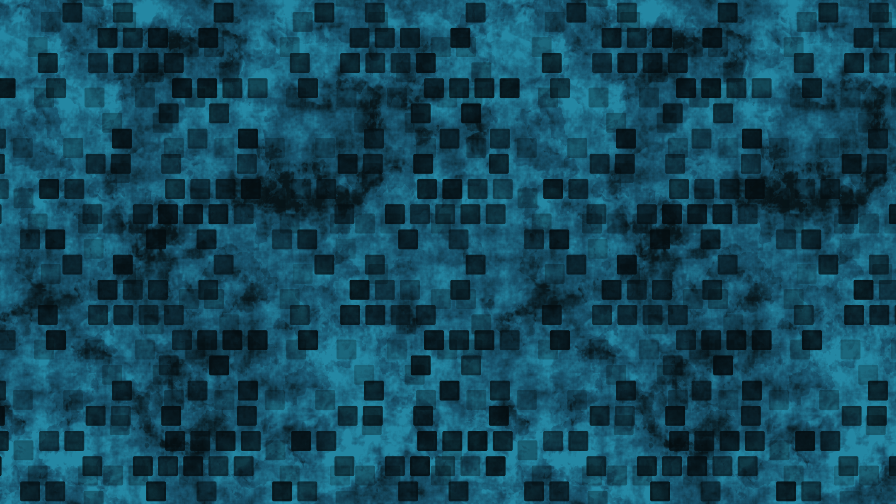
Write a Shadertoy shader that draws this background.

```glsl
// Weathered teal wall with loose rows of dark rounded squares.
// Tiling noise gives stains, scratches and grain; each row of squares is a
// shifted grid, filled by hash, repeating every TILE cells with varied wear.

const float ROWS = 20.0;          // rows of squares over the canvas height
const float TILE = 10.0;          // cells before the square layout repeats
const float HALF_SIZE = 0.395;    // half side of a square, in cells
const float CORNER = 0.07;        // corner radius, in cells
const float RIM = 0.07;           // width of the darker rim, in cells
const float FILL = 0.43;          // share of cells that hold a square
const float GHOST_FILL = 0.22;    // share of cells with a faded square
const float GHOST_STRENGTH = 0.4;
const float BASE_TONE = 0.69;
const vec2 CLOUD_CENTER = vec2(0.32, 0.56);

const vec3 SHADOW = vec3(0.03, 0.09, 0.11);
const vec3 TEAL = vec3(0.09, 0.32, 0.42);
const vec3 LIGHT = vec3(0.14, 0.53, 0.64);
const vec3 INK = vec3(0.014, 0.045, 0.058);

float hash(vec2 p) {
    return fract(sin(dot(p, vec2(12.9898, 78.233))) * 43758.5453);
}

// Value noise that tiles after one canvas height
float noise(vec2 p, vec2 freq) {
    p *= freq;
    vec2 i = floor(p), f = fract(p);
    f = f * f * (3.0 - 2.0 * f);
    vec2 a = mod(i, freq), b = mod(i + 1.0, freq), seed = freq * 1.7;
    return mix(mix(hash(a + seed), hash(vec2(b.x, a.y) + seed), f.x),
               mix(hash(vec2(a.x, b.y) + seed), hash(b + seed), f.x), f.y);
}

float fbm(vec2 p, vec2 freq) {
    float sum = 0.0, total = 0.0, weight = 1.0;
    for (int i = 0; i < 5; i++) {
        sum += weight * noise(p, freq);
        total += weight;
        weight *= 0.62;
        freq *= 2.0;
    }
    return sum / total;
}

// Brightness of the worn wall, 0 to 1
float wallTone(vec2 p) {
    vec2 warp = vec2(fbm(p, vec2(9.0)), fbm(p, vec2(11.0))) - 0.5;
    float broad = fbm(p, vec2(5.0)) - 0.5;
    float fine = fbm(p, vec2(37.0)) - 0.5;
    float stain = smoothstep(0.49, 0.55, fbm(p + 0.08 * warp, vec2(7.0, 8.0)));
    float chips = smoothstep(0.58, 0.63, fbm(p + 0.03 * warp, vec2(19.0, 17.0)));
    float streaks = fbm(p, vec2(41.0, 5.0)) + fbm(p, vec2(6.0, 43.0)) - 1.0;
    float grain = noise(p, vec2(190.0)) - 0.5;
    vec2 wave = cos(6.28318 * (p - CLOUD_CENTER));
    float cloud = 0.5 * wave.x * wave.y + 0.5 * wave.y;
    return BASE_TONE + 1.25 * broad + 0.75 * fine + 0.45 * streaks
         + 0.16 * grain - 0.25 * stain - 0.18 * chips - 0.1 * cloud;
}

float roundedBox(vec2 p, float halfSize, float radius) {
    vec2 q = abs(p) - halfSize + radius;
    return length(max(q, 0.0)) + min(max(q.x, q.y), 0.0) - radius;
}

// Opacity of the squares in one layer; layer 1 holds the faded ones
float squares(vec2 p, float layer, float fillShare) {
    vec2 g = p * ROWS + layer * vec2(0.0, 0.37);
    float row = floor(g.y);
    g.x += hash(vec2(mod(row, TILE), 3.0 + layer));
    vec2 cell = floor(g);
    float filled = step(hash(mod(cell, TILE) + 31.0 + 17.0 * layer), fillShare);
    float wear = hash(mod(cell, 2.0 * TILE) + 57.0 + 13.0 * layer);
    float d = roundedBox(fract(g) - 0.5, HALF_SIZE, CORNER);
    float soft = max(ROWS / iResolution.y, 0.03);
    float shape = 1.0 - smoothstep(-0.5 * soft, 0.5 * soft, d);
    float rim = smoothstep(-RIM - soft, -RIM, d);
    float strength = mix(0.38, 0.96, sqrt(wear)) + 0.08 * rim;
    return filled * shape * min(strength, 1.0);
}

void mainImage(out vec4 fragColor, in vec2 fragCoord) {
    vec2 p = fragCoord / iResolution.y;

    // Wall: dark to teal to light
    float tone = clamp(wallTone(p), 0.0, 1.0);
    vec3 color = mix(SHADOW, TEAL, smoothstep(0.0, 0.56, tone) * 0.4
                     + 0.6 * min(tone / 0.56, 1.0));
    color = mix(color, LIGHT, max(tone - 0.56, 0.0) / 0.44);

    // Squares: faded layer first, then the bold one, both worn by the wall
    float scuff = 0.85 + 0.3 * (fbm(p, vec2(53.0)) - 0.2);
    for (int i = 1; i >= 0; i--) {
        float layer = float(i);
        float alpha = squares(p, layer, mix(FILL, GHOST_FILL, layer));
        alpha *= mix(1.0, GHOST_STRENGTH, layer) * min(scuff, 1.0);
        color = mix(color, INK + 0.06 * color, alpha);
    }

    fragColor = vec4(color, 1.0);
}
```
